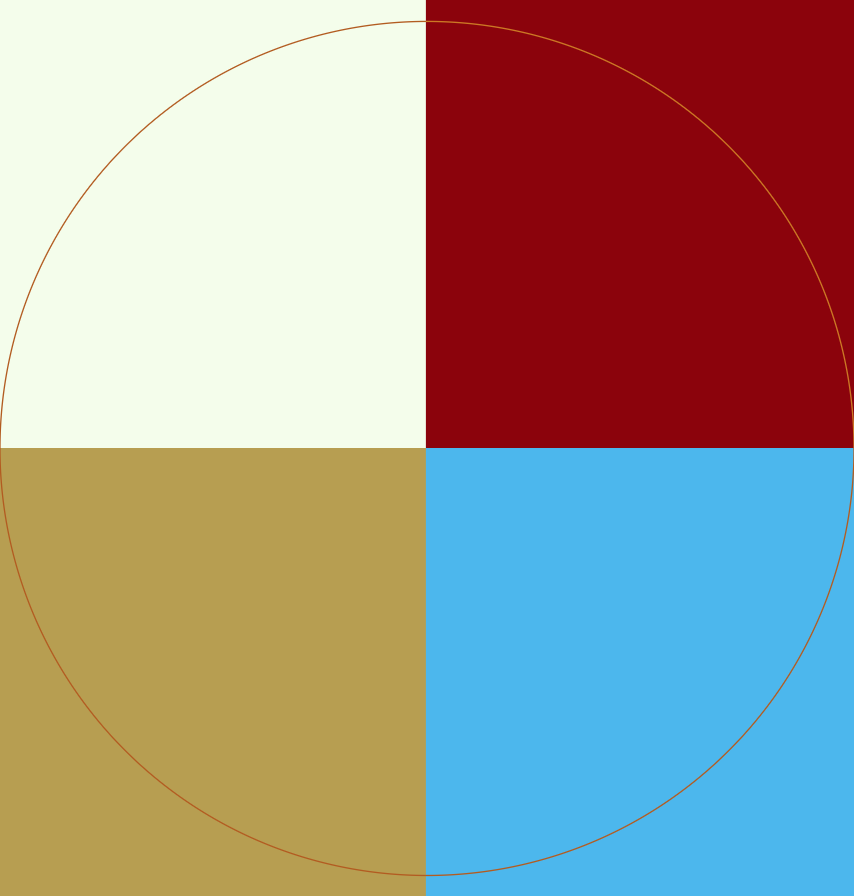
Give the GLSL for this background, as a Shadertoy shader.

```glsl
// Four flat colour quadrants crossed by one thin orange circle.
#define SPLIT vec2(0.4987, 0.5)
#define RING_CENTER vec2(0.5, 0.4995)
#define RING_RADIUS 0.4766
#define RING_WIDTH 0.0015
#define CREAM vec3(0.957, 0.992, 0.922)
#define CRIMSON vec3(0.545, 0.012, 0.047)
#define GOLD vec3(0.718, 0.620, 0.318)
#define SKY vec3(0.298, 0.718, 0.929)
#define RING_DARK vec3(0.70, 0.36, 0.13)
#define RING_LIGHT vec3(0.80, 0.47, 0.14)

// Share of a pixel lying on the positive side of an edge.
float coverage(float signedDist, float pixel) {
    return clamp(signedDist / pixel + 0.5, 0.0, 1.0);
}

void mainImage(out vec4 fragColor, in vec2 fragCoord) {
    // Lengths are in units of canvas height.
    float pixel = 1.0 / iResolution.y;
    vec2 canvas = iResolution.xy * pixel;
    vec2 p = fragCoord * pixel;

    // Quadrants
    vec2 fromSplit = p - SPLIT * canvas;
    float right = coverage(fromSplit.x, pixel);
    float upper = coverage(fromSplit.y, pixel);
    vec3 color = mix(mix(GOLD, SKY, right), mix(CREAM, CRIMSON, right), upper);

    // Thin circle, a little lighter over the dark quadrant
    float ringDist = length(p - RING_CENTER * canvas) - RING_RADIUS;
    float halfWidth = 0.5 * RING_WIDTH;
    float ring = coverage(ringDist + halfWidth, pixel)
               - coverage(ringDist - halfWidth, pixel);
    vec3 ringColor = mix(RING_DARK, RING_LIGHT, right * upper);
    color = mix(color, ringColor, ring);

    fragColor = vec4(color, 1.0);
}
```
